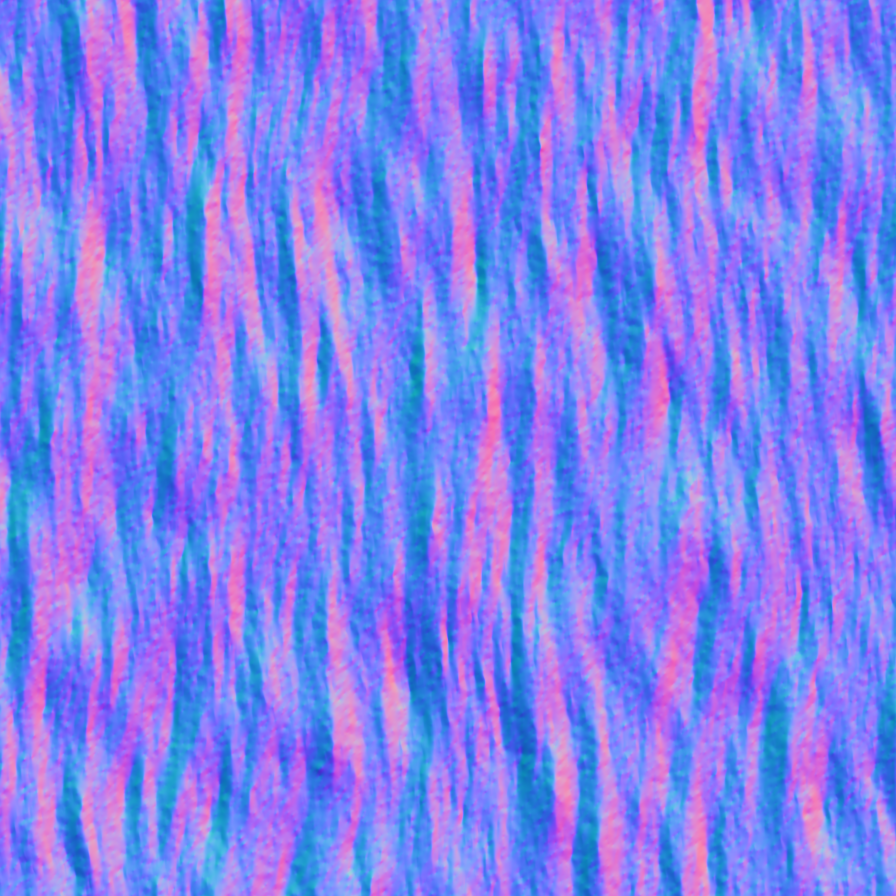
Write a three.js fragment shader that draws this texture map.

```glsl
// Tangent-space normal map of a streaky, fibrous surface.
// Sharp-crested cellular bumps, stretched upright and gently bent, are layered
// into a height field; its slopes are encoded as colour.
varying vec2 vUv;

const float SLOPE_STEP = 0.0007;

vec3 hash3(vec2 cell) {
  vec3 h = fract(cell.xyx * vec3(0.1031, 0.1030, 0.0973));
  h += dot(h, h.yxz + 33.33);
  return fract((h.xxy + h.yzz) * h.zyx);
}

// Cellular noise: one raised or sunken cone per cell, summed where they overlap.
// A larger softness rounds the crests.
float bumps(vec2 p, float softness) {
  vec2 cell = floor(p);
  float total = 0.0;
  for (int j = -1; j <= 1; j++) {
    for (int i = -1; i <= 1; i++) {
      vec2 id = cell + vec2(float(i), float(j));
      vec3 rnd = hash3(id);
      vec2 toCentre = p - id - rnd.xy;
      float reach = max(1.0 - sqrt(dot(toCentre, toCentre) + softness), 0.0);
      total += (2.0 * rnd.z - 1.0) * reach * reach;
    }
  }
  return total;
}

// One relief layer; dividing by the frequency keeps its steepness at any scale.
float layer(vec2 p, vec2 frequency, vec2 offset, float softness, float steepness) {
  return steepness * bumps(p * frequency + offset, softness) / frequency.x;
}

// Leans the streaks to either side and makes their edges ragged.
vec2 bend(vec2 p) {
  float sway = 0.036 * bumps(p * vec2(5.0, 4.0) + 17.3, 0.06);
  float ragged = 0.0022 * bumps(p * vec2(85.0, 80.0) + 41.7, 0.02);
  return p + vec2(sway + ragged, 0.0);
}

// Turns the grain so that it follows neither the rows nor the columns.
vec2 turn(vec2 p, float angle) {
  float c = cos(angle);
  float s = sin(angle);
  return vec2(c * p.x - s * p.y, s * p.x + c * p.y);
}

float height(vec2 p) {
  vec2 q = bend(p);
  float h = layer(q, vec2(15.0, 3.6), vec2(5.1, 8.4), 0.03, 0.36);    // broad folds
  h += layer(q, vec2(31.0, 7.5), vec2(61.2, 23.7), 0.01, 0.78);       // main streaks
  h += layer(q, vec2(62.0, 15.0), vec2(13.9, 77.1), 0.01, 0.56);      // thin fibres
  h += layer(q, vec2(115.0, 30.0), vec2(47.6, 3.8), 0.015, 0.26);     // hairs
  h += layer(p, vec2(10.0, 8.0), vec2(91.5, 35.2), 0.05, 0.20);       // soft patches
  h += layer(turn(p, 0.6), vec2(165.0, 115.0), vec2(229.4, 52.8), 0.02, 0.21); // grain
  return h;
}

vec2 slope(vec2 p, float stepSize) {
  vec2 e = vec2(stepSize, 0.0);
  return vec2(height(p + e.xy) - height(p - e.xy),
              height(p + e.yx) - height(p - e.yx)) / (2.0 * stepSize);
}

vec3 encodeNormal(vec2 gradient, vec2 strength) {
  vec3 normal = normalize(vec3(-gradient * strength, 1.0));
  return 0.5 + 0.5 * normal;
}

void main() {
  vec2 gradient = slope(vUv, SLOPE_STEP);
  gl_FragColor = vec4(encodeNormal(gradient, vec2(1.05, 1.0)), 1.0);
}
```
